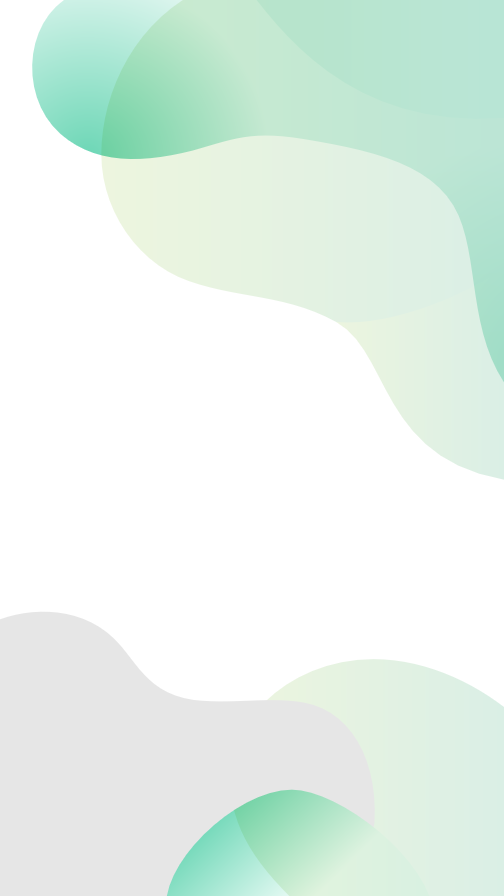
A WebGL 1 fragment shader for this background:

```glsl
precision highp float;

uniform vec2 u_resolution;

#define CANVAS vec2(100.0, 177.78)
#define CURVE_STEPS 14
#define CREAM vec3(0.930, 0.962, 0.873)
#define MIST vec3(0.855, 0.936, 0.900)
#define GREY vec3(0.902)
#define DEEP_MINT vec3(0.42, 0.84, 0.71)
#define SOFT_MINT vec3(0.86, 0.96, 0.93)
#define CLEAR_MINT vec3(0.97, 1.0, 0.99)
#define VEIL vec3(0.93, 0.98, 0.97)

// Path state: the shaded point, pen, first vertex, squared distance and side
vec2 point, pen, origin;
float nearest, side;

void moveTo(vec2 a) {
  pen = origin = a;
  nearest = 1e6;
  side = -1.0;
}

void lineTo(vec2 b) {
  vec2 edge = b - pen;
  vec2 w = point - pen;
  vec2 offset = w - edge * clamp(dot(w, edge) / max(dot(edge, edge), 1e-6), 0.0, 1.0);
  nearest = min(nearest, dot(offset, offset));
  bvec3 crossing = bvec3(point.y >= pen.y, point.y < b.y, edge.x * w.y > edge.y * w.x);
  if (all(crossing) || !any(crossing)) side = -side;
  pen = b;
}

// Cubic curve from the pen through two handles to an end point
void curveTo(vec2 b, vec2 c, vec2 d) {
  vec2 a = pen;
  for (int i = 1; i <= CURVE_STEPS; i++) {
    float t = float(i) / float(CURVE_STEPS);
    float s = 1.0 - t;
    lineTo(s * s * s * a + 3.0 * s * t * (s * b + t * c) + t * t * t * d);
  }
}

// Closes the path and returns its smooth coverage
float fill() {
  lineTo(origin);
  return clamp(0.5 + side * sqrt(nearest) * u_resolution.x / CANVAS.x, 0.0, 1.0);
}

vec3 paleGradient(float from) {
  return mix(CREAM, MIST, clamp((point.x - from) / (100.0 - from), 0.0, 1.0));
}

float upperPaleBlob() {
  moveTo(vec2(36.3, 177.8));
  curveTo(vec2(25.5, 170.8), vec2(20.1, 158.1), vec2(20.1, 147.2));
  curveTo(vec2(20.1, 136.1), vec2(27.3, 125.5), vec2(37.5, 122.0));
  curveTo(vec2(47.5, 118.5), vec2(56.7, 119.4), vec2(66.7, 113.9));
  curveTo(vec2(76.4, 113.0), vec2(90.3, 118.1), vec2(100.0, 124.5));
  lineTo(vec2(110.0, 131.0));
  lineTo(vec2(110.0, 190.0));
  return fill();
}

float hangingPaleBlob() {
  moveTo(vec2(66.7, 113.9));
  curveTo(vec2(77.5, 107.9), vec2(75.2, 87.0), vec2(100.0, 82.6));
  lineTo(vec2(110.0, 81.0));
  lineTo(vec2(110.0, 136.0));
  lineTo(vec2(66.7, 131.0));
  return fill();
}

float upperMintWave() {
  moveTo(vec2(12.7, 177.8));
  curveTo(vec2(4.6, 172.0), vec2(4.2, 158.1), vec2(12.0, 151.2));
  curveTo(vec2(19.0, 145.1), vec2(28.2, 145.4), vec2(38.2, 147.9));
  curveTo(vec2(46.3, 150.2), vec2(49.8, 151.9), vec2(60.2, 150.2));
  curveTo(vec2(74.1, 147.9), vec2(86.6, 145.1), vec2(91.0, 135.0));
  curveTo(vec2(94.9, 125.9), vec2(93.1, 112.5), vec2(100.0, 101.9));
  lineTo(vec2(110.0, 90.0));
  lineTo(vec2(110.0, 190.0));
  return fill();
}

float cornerVeil() {
  moveTo(vec2(50.9, 177.8));
  curveTo(vec2(59.0, 167.4), vec2(72.9, 152.3), vec2(100.0, 154.4));
  lineTo(vec2(110.0, 155.0));
  lineTo(vec2(110.0, 190.0));
  return fill();
}

float lowerPaleBlob() {
  moveTo(vec2(57.4, 0.0));
  curveTo(vec2(49.8, 7.6), vec2(45.6, 14.6), vec2(45.6, 23.8));
  curveTo(vec2(46.3, 36.6), vec2(59.0, 47.0), vec2(74.1, 47.0));
  curveTo(vec2(83.8, 47.0), vec2(93.1, 42.8), vec2(100.0, 37.5));
  lineTo(vec2(110.0, 30.0));
  lineTo(vec2(110.0, -12.0));
  return fill();
}

float greyHill() {
  moveTo(vec2(0.0, 54.9));
  curveTo(vec2(6.9, 57.4), vec2(16.2, 57.2), vec2(22.5, 51.2));
  curveTo(vec2(27.1, 46.8), vec2(28.9, 40.3), vec2(38.4, 38.9));
  curveTo(vec2(46.3, 38.0), vec2(53.2, 39.6), vec2(60.2, 38.4));
  curveTo(vec2(69.4, 36.8), vec2(75.0, 27.3), vec2(74.3, 14.6));
  lineTo(vec2(70.0, -10.0));
  lineTo(vec2(-10.0, -10.0));
  lineTo(vec2(-10.0, 51.0));
  return fill();
}

float lowerMintDome() {
  moveTo(vec2(33.1, 0.0));
  curveTo(vec2(34.7, 9.3), vec2(48.1, 21.1), vec2(57.9, 21.1));
  curveTo(vec2(66.0, 21.1), vec2(81.0, 10.6), vec2(85.2, 0.0));
  lineTo(vec2(60.0, -10.0));
  return fill();
}

void main() {
  point = gl_FragCoord.xy / u_resolution * CANVAS;

  // Pale layers
  vec3 color = mix(vec3(1.0), paleGradient(64.0), hangingPaleBlob());
  color = mix(color, paleGradient(20.0), upperPaleBlob());
  color = mix(color, paleGradient(46.0), lowerPaleBlob());
  vec3 paleBase = color;

  // Translucent mint wave and veil
  float glow = min(distance(point, vec2(17.4, 146.5)) / 36.0,
                   0.7 + 0.007 * distance(point, vec2(102.0, 106.0)));
  color *= mix(vec3(1.0), mix(DEEP_MINT, SOFT_MINT, min(glow, 1.0)), upperMintWave());
  vec3 veil = mix(VEIL, vec3(0.98, 1.0, 1.0), smoothstep(50.0, 100.0, point.x));
  color *= mix(vec3(1.0), veil, cornerVeil());

  // Grey hill, then the mint dome in front of it
  color = mix(color, GREY, greyHill());
  float fade = clamp(dot(point - vec2(40.5, 15.7), vec2(1.0, -1.0)) / 38.0, 0.0, 1.0);
  color = mix(color, paleBase * mix(DEEP_MINT, CLEAR_MINT, fade), lowerMintDome());

  gl_FragColor = vec4(color, 1.0);
}
```
